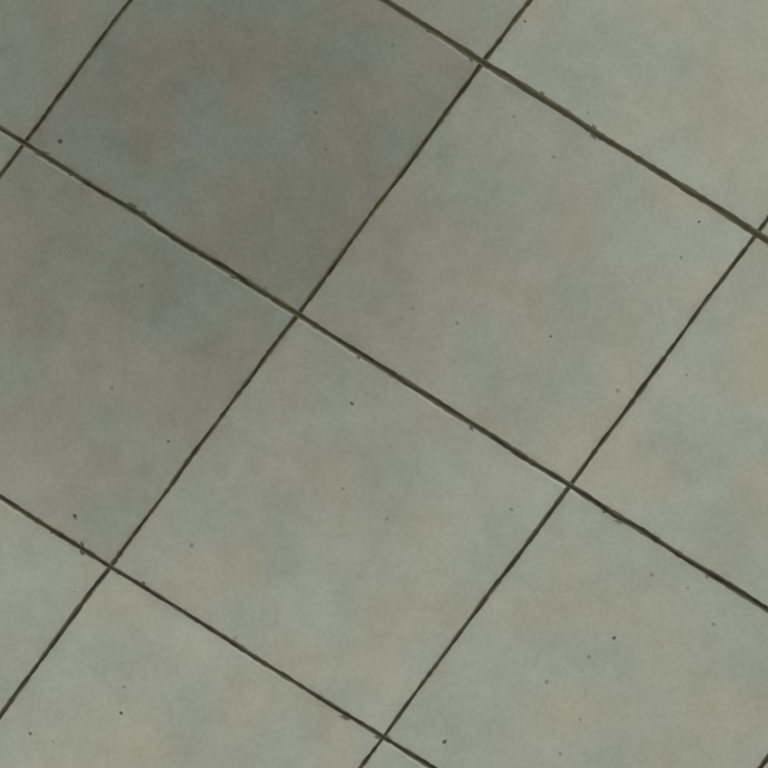
This texture is drawn by a Shadertoy shader. Its source:

```glsl
// Worn grey-green floor tiles on a slanted grid, with dark dirty joints and uneven light.

const vec2 CROSSING = vec2(0.387, 0.591);     // one joint crossing
const vec2 ROW_STEP = vec2(0.355, -0.223);    // tile edge running down to the right
const vec2 COL_STEP = vec2(0.243, 0.328);     // tile edge running up to the right

const vec3 TILE_LIT   = vec3(0.586, 0.596, 0.532);
const vec3 TILE_SHADE = vec3(0.446, 0.453, 0.408);
const vec3 JOINT_DARK = vec3(0.165, 0.170, 0.125);
const vec3 JOINT_DUST = vec3(0.340, 0.335, 0.265);

float hash(vec2 p) {
    vec3 h = fract(p.xyx * vec3(0.1031, 0.1030, 0.0973));
    h += dot(h, h.yzx + 33.33);
    return fract((h.x + h.y) * h.z);
}

float noise(vec2 p) {
    vec2 i = floor(p), f = fract(p);
    f = f * f * (3.0 - 2.0 * f);
    float low = mix(hash(i), hash(i + vec2(1, 0)), f.x);
    float high = mix(hash(i + vec2(0, 1)), hash(i + vec2(1, 1)), f.x);
    return mix(low, high, f.y);
}

float fbm(vec2 p) {
    float sum = 0.0, amp = 0.5;
    for (int i = 0; i < 4; i++) {
        sum += amp * noise(p);
        p = mat2(1.6, 1.2, -1.2, 1.6) * p + 7.3;
        amp *= 0.5;
    }
    return sum;
}

// Signed distance to the nearest joint, with a slightly wavy course.
float jointDistance(float across, float along, float spacing, float seed) {
    float id = round(across);
    float wave = noise(vec2(along * 7.0 + 40.0, id * 9.0 + seed)) - 0.5;
    return (across - id) * spacing + 0.0018 * wave;
}

// Half width of a joint, varying slowly and with finely ragged edges.
float jointWidth(float base, float along, float seed) {
    float slow = noise(vec2(along * 5.0 + 60.0, seed)) - 0.5;
    float ragged = noise(vec2(along * 60.0 + 90.0, seed + 5.0)) - 0.5;
    return base + 0.0010 * slow + 0.0012 * ragged;
}

float band(float dist, float halfWidth, float soft) {
    return 1.0 - smoothstep(halfWidth - soft, halfWidth + soft, abs(dist));
}

// Dusty joint body with a thin dark core that wanders inside it.
vec3 fillJoint(vec3 color, float dist, float halfWidth, float along, float dust, float soft) {
    float drift = 0.7 * halfWidth * (noise(vec2(along * 12.0 + 25.0, 4.0)) - 0.5);
    float core = band(dist + drift, halfWidth * 0.55, soft);
    vec3 filling = mix(JOINT_DUST, JOINT_DARK, core * (1.0 - dust));
    return mix(color, filling, band(dist, halfWidth, soft));
}

// Sparse dark chips, one candidate for each cell.
float chips(vec2 p, float cells, float chance, float soft) {
    vec2 id = floor(p * cells);
    vec2 spot = 0.2 + 0.6 * vec2(hash(id + 11.0), hash(id + 37.0));
    vec2 d = (fract(p * cells) - spot) / cells;
    d.x += d.y * (hash(id + 71.0) - 0.5);
    float radius = mix(0.0012, 0.0030, hash(id + 19.0));
    return step(hash(id + 83.0), chance) * band(length(d), radius, soft);
}

// Light grows away from a dim patch; each tile also catches it as a whole.
float lightAt(vec2 p, vec2 tileCenter) {
    float reach = distance(mix(p, tileCenter, 0.30), vec2(0.22, 0.83));
    return smoothstep(0.10, 0.70, reach);
}

vec3 tileColor(vec2 p, vec2 tile, vec2 tileCenter) {
    vec3 color = mix(TILE_SHADE, TILE_LIT, lightAt(p, tileCenter));
    vec2 shift = p + tile * 3.7 + 20.0;
    color += 0.050 * (fbm(shift * 12.0) - 0.47);
    color += 0.036 * (fbm(shift * 45.0) - 0.47);
    // Faint warm and cool stains
    color += vec3(0.016, -0.003, -0.010) * (noise(shift * 16.0 + 31.0) - 0.5);
    return color;
}

void mainImage(out vec4 fragColor, in vec2 fragCoord) {
    vec2 p = fragCoord / iResolution.y;
    float soft = 0.0009 + 0.5 / iResolution.y;

    // Slanted tile coordinates
    mat2 lattice = mat2(ROW_STEP, COL_STEP);
    vec2 q = inverse(lattice) * (p - CROSSING);
    vec2 tile = floor(q);
    vec2 tileCenter = CROSSING + lattice * (tile + 0.5);
    float area = determinant(lattice);

    // Joints: rows are wider towards the top, columns are thin
    vec2 line = round(q);
    float rowDist = jointDistance(q.y, q.x, area / length(ROW_STEP), 3.0);
    float colDist = jointDistance(q.x, q.y, area / length(COL_STEP), 17.0);
    float rowWidth = jointWidth(0.0038 + 0.0007 * line.y, q.x, line.y * 13.0 + 30.0);
    float colWidth = jointWidth(0.0029, q.y, line.x * 13.0 + 70.0);

    // Tile surface, pale rims below the rows, grime beside joints, chips
    vec3 color = tileColor(p, tile, tileCenter);
    float rim = band(rowDist + rowWidth + 0.0022, 0.0014, soft);
    color += 0.06 * rim * smoothstep(0.4, 0.8, noise(p * 14.0 + 5.0));
    float nearest = min(abs(rowDist), abs(colDist));
    color *= 1.0 - 0.14 * exp(-nearest / 0.005) * noise(p * 30.0 + 8.0);
    float crumbs = smoothstep(0.84, 0.94, noise(p * 75.0 + 15.0)) * band(rowDist, 0.007, 0.003);
    color = mix(color, JOINT_DARK, 0.6 * crumbs);
    color = mix(color, JOINT_DARK, 0.6 * chips(p, 8.0, 0.10, soft));
    color = mix(color, JOINT_DUST, 0.4 * chips(p + 4.0, 23.0, 0.06, soft));

    // Joint filling, dustier in the wide upper row
    float dust = 0.5 * noise(p * 60.0 + 12.0);
    float rowDust = mix(dust, 0.6, 0.6 * step(0.5, line.y));
    color = fillJoint(color, colDist, colWidth, q.y + line.x * 5.0, dust, soft);
    color = fillJoint(color, rowDist, rowWidth, q.x + line.y * 5.0, rowDust, soft);

    // Fine grain
    color += 0.024 * (noise(p * 256.0) - 0.5);
    fragColor = vec4(clamp(color, 0.0, 1.0), 1.0);
}
```
